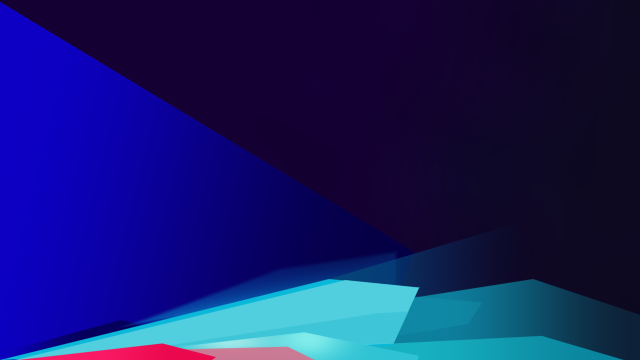
Reproduce this background procedurally as a WebGL 2 fragment shader.

```glsl
#version 300 es
precision highp float;

uniform vec2 u_resolution;
out vec4 outColor;

vec2 gradient(vec2 cell) {
  float h = fract(sin(dot(cell, vec2(127.1, 311.7))) * 43758.5);
  return vec2(cos(6.2832 * h), sin(6.2832 * h));
}

float gradientNoise(vec2 p) {
  vec2 i = floor(p), f = fract(p), u = f * f * (3.0 - 2.0 * f);
  vec2 e = vec2(1, 0);
  float low = mix(dot(gradient(i), f), dot(gradient(i + e), f - e), u.x);
  float high = mix(dot(gradient(i + e.yx), f - e.yx), dot(gradient(i + 1.0), f - 1.0), u.x);
  return mix(low, high, u.y);
}

// Signed distance into the half plane right of the edge a to b
float inside(vec2 p, vec2 a, vec2 b) {
  vec2 e = normalize(b - a);
  return dot(p - a, vec2(e.y, -e.x));
}

// Coverage of a convex quad with clockwise corners
float facet(vec2 p, vec2 a, vec2 b, vec2 c, vec2 d, float blur) {
  float depth = min(min(inside(p, a, b), inside(p, b, c)),
                    min(inside(p, c, d), inside(p, d, a)));
  float soft = max(blur, 0.75 / u_resolution.y);
  return smoothstep(-soft, soft, depth);
}

float glow(vec2 p, vec2 center, vec2 size) {
  vec2 q = (p - center) / size;
  return exp(-dot(q, q));
}

void main() {
  vec2 p = gl_FragCoord.xy / u_resolution.y;
  float cover;

  // Dark violet backdrop with faint clouds
  vec3 color = mix(vec3(0.08, 0.0, 0.2), vec3(0.05, 0.035, 0.13),
                   smoothstep(0.9, 1.75, p.x + 0.2 * (0.5 - p.y)));
  color += vec3(-0.01, 0.015, 0.0) * glow(p, vec2(1.3, 0.52), vec2(0.2, 0.16));
  color += vec3(0.012, 0.006, 0.02) * gradientNoise(p * 4.0);

  // Blue wedge
  cover = facet(p, vec2(0, 0.995), vec2(1.15, 0.301), vec2(1, -0.1), vec2(-0.5, -0.1), 0.0);
  vec3 blue = mix(vec3(0.05, 0.0, 0.77), vec3(0.02, 0.0, 0.27),
                  smoothstep(0.0, 1.15, p.x + 0.25 * (0.6 - p.y)));
  color = mix(color, blue, cover);

  // Navy facet at the lower left
  cover = facet(p, vec2(0, 0.02), vec2(0.336, 0.111), vec2(0.394, 0.097), vec2(0, -0.01), 0.0);
  color = mix(color, vec3(0.02, 0.0, 0.36), cover * smoothstep(0.0, 0.25, p.x));

  // Blurred blade and the long fading sweep
  cover = facet(p, vec2(0.37, 0.1), vec2(0.775, 0.252), vec2(1.1, 0.3), vec2(1.1, 0.2), 0.008);
  float above = max(p.y - 0.246 * p.x, 0.0);
  color = mix(color, vec3(0.03, 0.4, 0.72), cover * 0.9 * exp(-above * 18.0)
              * (1.0 - 0.6 * smoothstep(0.5, 1.1, p.x)));
  cover = facet(p, vec2(0.35, 0.057), vec2(1.435, 0.38), vec2(1.56, 0.1), vec2(1.1, 0), 0.0);
  color = mix(color, vec3(0.02, 0.27, 0.47), cover * (1.0 - smoothstep(0.85, 1.5, p.x)));

  // Teal planes on the right
  cover = facet(p, vec2(0.9, 0.134), vec2(1.481, 0.225), vec2(1.95, 0.068), vec2(1.2, -0.9), 0.0);
  vec3 teal = mix(vec3(0.05, 0.5, 0.62), vec3(0.05, 0.13, 0.22), smoothstep(1.2, 1.78, p.x));
  color = mix(color, teal, cover);
  cover = facet(p, vec2(1, 0.19), vec2(1.34, 0.16), vec2(1.3, 0.1), vec2(1, 0.05), 0.0);
  color = mix(color, vec3(0.08, 0.6, 0.7), cover * 0.35);
  cover = facet(p, vec2(0.8, 0.031), vec2(1.505, 0.067), vec2(1.74, -0.002), vec2(1.2, -0.4), 0.0);
  color = mix(color, mix(vec3(0.09, 0.7, 0.76), vec3(0.04, 0.52, 0.62),
                         smoothstep(1.1, 1.7, p.x)), cover);

  // Bright cyan blade: rim, face and lower shade
  cover = facet(p, vec2(0.0, 0.0), vec2(0.914, 0.225), vec2(1.164, 0.201), vec2(1.09, 0.04), 0.0);
  color = mix(color, vec3(0.04, 0.72, 0.85), cover);
  cover = facet(p, vec2(0, -0.01), vec2(0.96, 0.222), vec2(1.164, 0.201), vec2(1.093, 0.046), 0.0);
  color = mix(color, vec3(0.32, 0.81, 0.87), cover);
  cover = facet(p, vec2(0.4, 0.03), vec2(1.05, 0.13), vec2(1.135, 0.135), vec2(1.093, 0.046), 0.0);
  color = mix(color, vec3(0.2, 0.75, 0.83), cover * 0.6);

  // Front plane with pale highlights
  cover = facet(p, vec2(0, -0.02), vec2(0.845, 0.077), vec2(1.163, 0.012), vec2(1.1, -0.3), 0.0);
  vec3 front = vec3(0.18, 0.76, 0.83);
  front = mix(front, vec3(0.5, 0.93, 0.92), glow(p, vec2(0.86, 0.06), vec2(0.1, 0.06)));
  front = mix(front, vec3(0.62, 0.91, 0.91), glow(p, vec2(0.64, 0.05), vec2(0.13, 0.04)));
  color = mix(color, front, cover);

  // Pink and red slivers
  cover = facet(p, vec2(0.45, 0.028), vec2(0.799, 0.037), vec2(0.885, -0.005), vec2(0.5, -0.1), 0.0);
  color = mix(color, vec3(0.85, 0.43, 0.54), cover * 0.88);
  cover = facet(p, vec2(0.05, 0), vec2(0.451, 0.046), vec2(0.6, 0.008), vec2(0.45, -0.1), 0.0);
  color = mix(color, mix(vec3(0.98, 0.1, 0.4), vec3(0.92, 0.03, 0.3),
                         smoothstep(0.25, 0.5, p.x)), cover);

  outColor = vec4(color, 1.0);
}
```
